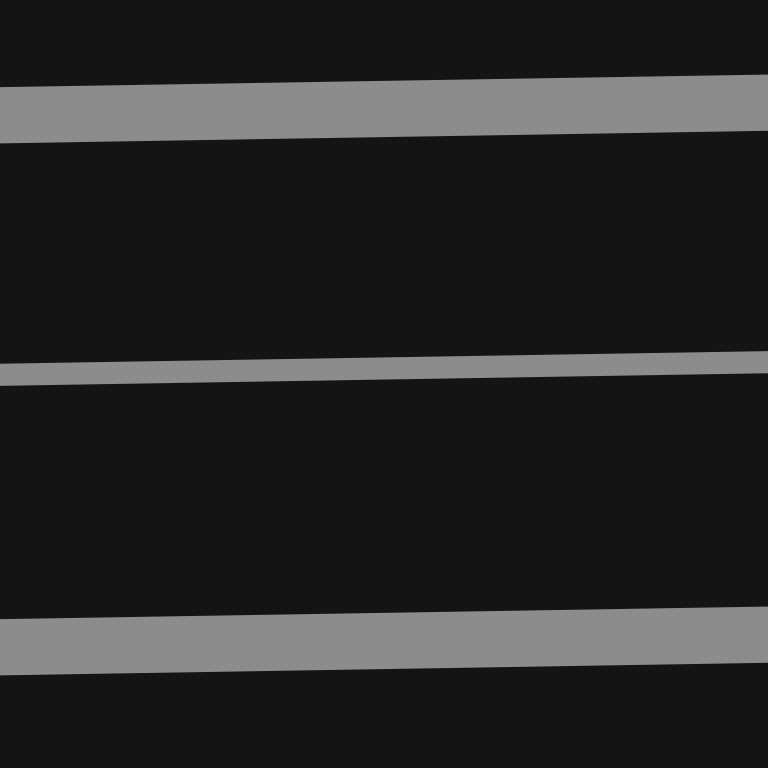
Give the GLSL for this pattern, as a Shadertoy shader.

```glsl
// Broad and narrow grey stripes alternating on near-black, tilted slightly upward.
// Height is measured from the tilted axis and folded into one vertical period;
// each stripe is a smoothed distance to its centre line within that period.

// Distance from height y to the nearest line of a repeating set
float lineDistance(float y, float centre, float period) {
    return abs(mod(y - centre + 0.5 * period, period) - 0.5 * period);
}

// Antialiased coverage of a stripe of the given width
float stripe(float dist, float width, float pixel) {
    return clamp((0.5 * width - dist) / pixel + 0.5, 0.0, 1.0);
}

void mainImage(out vec4 fragColor, in vec2 fragCoord) {
    vec2 uv = fragCoord / iResolution.xy;
    float pixel = 1.0 / iResolution.y;

    // Shear about the vertical centre line to tilt the stripes
    float height = uv.y - 0.0164 * (uv.x - 0.5);

    // One broad and one narrow stripe per period, the narrow one off centre
    float period = 0.6927;
    float broad = stripe(lineDistance(height, 0.1654, period), 0.0732, pixel);
    float narrow = stripe(lineDistance(height, 0.5202, period), 0.0288, pixel);

    vec3 colour = mix(vec3(0.08), vec3(0.55), max(broad, narrow));
    fragColor = vec4(colour, 1.0);
}
```
